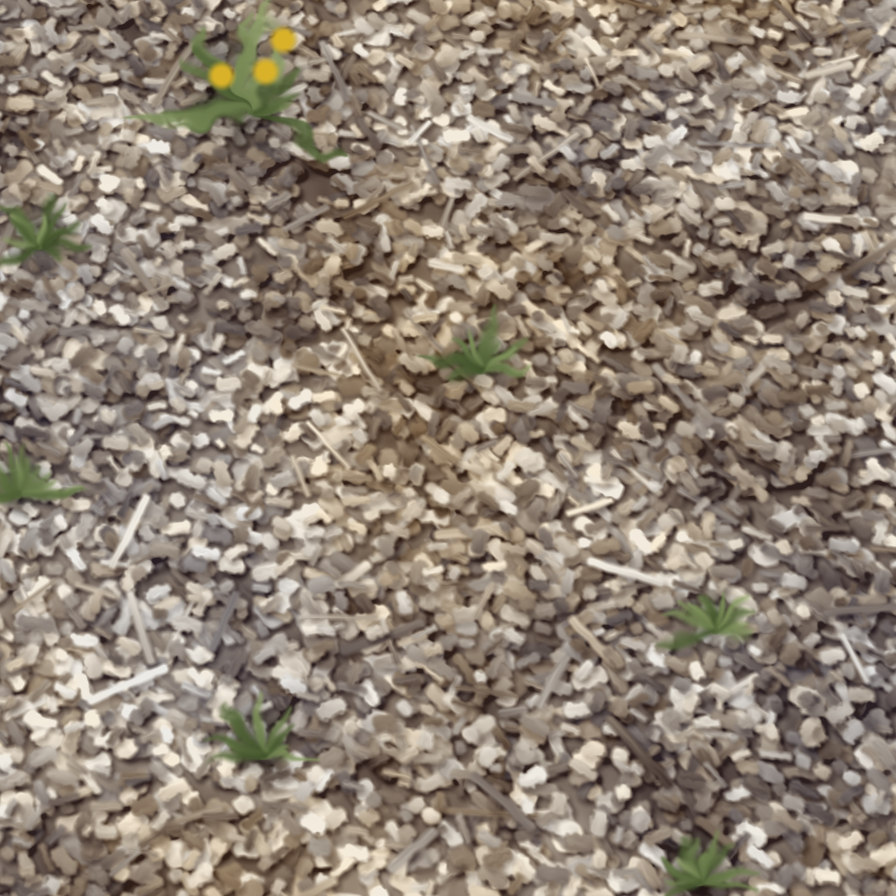
This texture is drawn by a WebGL 1 fragment shader. Its source:

```glsl
precision highp float;
uniform vec2 u_resolution;

vec3 hash3(vec2 p) {
  vec3 q = fract(vec3(p.xyx) * vec3(0.1031, 0.1030, 0.0973));
  q += dot(q, q.yxz + 33.33);
  return fract((q.xxy + q.yzz) * q.zyx);
}

float noise(vec2 p) {
  vec2 i = floor(p), f = fract(p);
  f = f * f * (3.0 - 2.0 * f);
  float low = mix(hash3(i).x, hash3(i + vec2(1.0, 0.0)).x, f.x);
  float high = mix(hash3(i + vec2(0.0, 1.0)).x, hash3(i + 1.0).x, f.x);
  return mix(low, high, f.y);
}

vec2 rotate(vec2 p, float a) {
  float c = cos(a), s = sin(a);
  return vec2(c * p.x + s * p.y, c * p.y - s * p.x);
}

float roundBox(vec2 p, vec2 halfSize) {
  float corner = 0.85 * min(halfSize.x, halfSize.y);
  vec2 d = abs(p) - halfSize + corner;
  return length(max(d, 0.0)) + min(max(d.x, d.y), 0.0) - corner;
}

// Surface holds tone in x and warmth in y
vec2 layChips(vec2 surface, vec2 p, float seed, float cells, vec2 size, float density) {
  float soft = 0.0036 * cells;
  p = p * cells + seed * 7.3;
  vec2 home = floor(p);
  for (int j = -1; j <= 1; j++) {
    for (int i = -1; i <= 1; i++) {
      vec2 cell = home + vec2(i, j);
      vec3 place = hash3(cell + seed * 17.0);
      vec3 look = hash3(cell + seed * 31.0 + 90.0);
      if (place.z > density) continue;
      vec2 offset = p - cell - place.xy;
      float angle = (look.x - 0.5) * 2.7;
      vec2 halfSize = size * (0.5 + vec2(look.y, fract(look.z * 13.0)));
      vec2 local = rotate(offset, angle);
      local.y += 0.5 * halfSize.y * (noise(local * 2.5 / size.x + look.xy * 50.0) - 0.5);
      vec2 shade = rotate(offset + soft * vec2(-0.8, 1.4), angle);

      // Cast shadow, then the lit chip with its grain
      surface.x -= 0.26 * smoothstep(1.8 * soft, -soft, roundBox(shade, halfSize));
      float grain = noise(local / halfSize * vec2(1.0, 1.7) + look.yz * 40.0) - 0.5;
      float tone = 0.17 + 1.02 * look.z + 0.18 * grain + 0.12 * offset.y / size.x;
      float cover = smoothstep(soft, -soft, roundBox(local, halfSize));
      surface = mix(surface, vec2(tone, fract(look.x * 29.0)), cover);
    }
  }
  return surface;
}

vec3 woodColor(float tone) {
  float t = clamp(tone, -0.3, 1.2) * 3.0;
  vec3 dark = vec3(0.33, 0.27, 0.24), brown = vec3(0.50, 0.44, 0.39);
  vec3 straw = vec3(0.65, 0.60, 0.54), pale = vec3(0.84, 0.80, 0.74);
  if (t < 1.0) return mix(dark, brown, t);
  if (t < 2.0) return mix(brown, straw, t - 1.0);
  return mix(straw, pale, t - 2.0);
}

vec3 growTuft(vec3 color, vec2 p, float id, float size) {
  p += 0.25 * size * (vec2(noise(p * 45.0 + id), noise(p * 45.0 + id + 70.0)) - 0.5);
  color *= 1.0 - 0.5 * smoothstep(0.8 * size, 0.0, length(p - vec2(0.0, 0.2 * size)));
  for (int b = 0; b < 14; b++) {
    vec3 r = hash3(vec2(float(b) * 3.7, id * 11.0 + 5.0));
    float angle = -0.5 + 4.2 * (float(b) + 2.0 * r.x) / 15.0;
    vec2 blade = size * (0.4 + 0.7 * r.y) * vec2(cos(angle), sin(angle));
    float along = clamp(dot(p, blade) / dot(blade, blade), 0.0, 1.0);
    float width = size * (0.02 + 0.2 * along * (1.0 - along));
    float d = length(p - blade * along) - width;
    vec3 green = mix(vec3(0.21, 0.28, 0.13), vec3(0.55, 0.62, 0.40), r.z * 0.8 + 0.3 * along);
    color = mix(color, green, 0.85 * smoothstep(0.005, -0.004, d));
  }
  return color;
}

void main() {
  vec2 p = gl_FragCoord.xy / min(u_resolution.x, u_resolution.y);
  vec2 ground = p * (1.0 + 0.2 * p.y);

  // Soil under six layers of chips, with long twigs near the top
  vec2 surface = vec2(0.05 + 0.4 * noise(ground * 50.0), 0.5);
  for (int k = 0; k < 6; k++) {
    float layer = float(k);
    surface = layChips(surface, ground, layer + 1.0, 17.0 + 3.0 * layer, vec2(0.40, 0.21), 0.9);
    if (k > 3) surface = layChips(surface, ground, layer + 9.0, 9.0, vec2(0.36, 0.04), 0.45);
  }

  // Broad patches of light and of colour
  surface.x += 0.34 * (noise(ground * 5.0) - 0.5) + 0.34 * (noise(ground * 14.0 + 9.0) - 0.5);
  float warmth = 0.6 * surface.y + 0.7 * noise(ground * 4.0 + 30.0) - 0.6;
  vec3 color = woodColor(surface.x) + warmth * vec3(0.06, 0.0, -0.1);

  // Weeds spread evenly, the first one larger and in flower
  for (int k = 0; k < 7; k++) {
    float id = float(k);
    vec2 root = fract(vec2(0.27, 0.88) + id * vec2(0.7549, 0.5698));
    color = growTuft(color, p - root, id, k == 0 ? 0.12 : 0.06);
  }
  for (int k = 0; k < 3; k++) {
    vec2 bloom = vec2(0.29, 0.96) + 0.09 * (hash3(vec2(k, 4.0)).xy - 0.5);
    color = mix(color, vec3(0.85, 0.70, 0.16), smoothstep(0.019, 0.008, length(p - bloom)));
  }
  gl_FragColor = vec4(color, 1.0);
}
```
